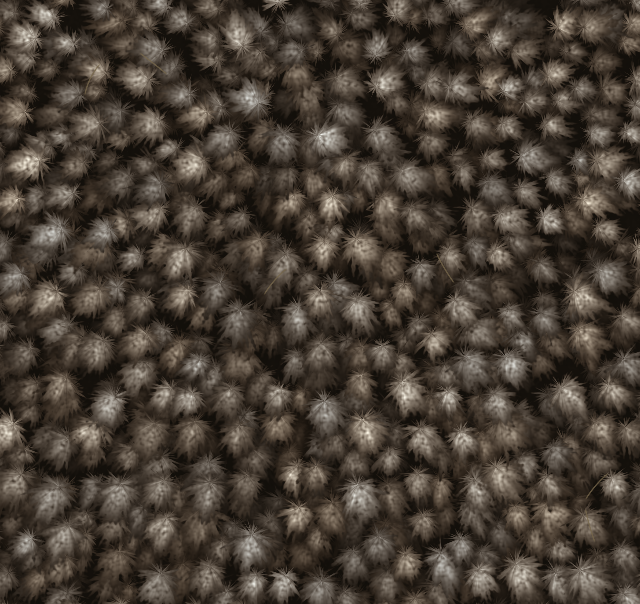
A Shadertoy shader for this texture:

```glsl
// Dry reed plumes seen from above, feathery heads leaning out from a centre.

const vec3 DARK = vec3(0.065, 0.055, 0.038);      // gaps between plumes
const vec3 PALE = vec3(0.58, 0.54, 0.49);         // lit plume heads
const vec3 MID_WARMTH = vec3(1.0, 1.11, 1.18);    // browner midtones
const vec3 STALK_COLOR = vec3(0.46, 0.40, 0.29);
const vec2 FOCUS = vec2(0.53, 0.72);              // plumes lean away from here
const int LAYERS = 4;
const int STALKS = 6;
const float CELL = 0.074;                         // plume spacing per layer
const float RADIUS = 0.46;                        // plume size, in cells
const float SHADOW = 0.48;
const float HAIR_DENSITY = 7.0;
const float GRAIN_SCALE = 165.0;
const float GRAIN_CONTRAST = 0.6;
const float STALK_WIDTH = 0.0017;

vec2 hash2(vec2 p) {
    vec3 q = fract(p.xyx * vec3(0.1031, 0.1030, 0.0973));
    q += dot(q, q.yzx + 33.33);
    return fract((q.xx + q.yz) * q.zy);
}

float corner(vec2 cell, vec2 offset) {
    return dot(hash2(cell) * 2.0 - 1.0, offset);
}

// Gradient noise, roughly -0.7 to 0.7
float noise(vec2 p) {
    vec2 i = floor(p), f = fract(p);
    vec2 u = f * f * f * (f * (f * 6.0 - 15.0) + 10.0);
    vec2 e = vec2(1.0, 0.0);
    float low = mix(corner(i, f), corner(i + e, f - e), u.x);
    float high = mix(corner(i + e.yx, f - e.yx), corner(i + 1.0, f - 1.0), u.x);
    return 1.4 * mix(low, high, u.y);
}

// One plume; q.y points to its tips. Returns brightness, cover, shadow.
vec3 plume(vec2 q, vec2 seed, float grain) {
    float body = length(q * vec2(1.1, q.y > 0.0 ? 0.76 : 1.1));
    if (body > 1.6) return vec3(0.0);
    vec2 root = q + vec2(0.0, 0.45);
    vec2 ray = root / (length(root) + 0.001);
    float hairs = noise(ray * HAIR_DENSITY + root * 0.9 + seed);
    float lobes = noise(ray * 2.2 + root * 0.7 + seed * 1.7);
    float d = body + 0.35 * lobes + 0.22 * grain;
    d += 0.5 * hairs * smoothstep(0.2, 1.0, body);
    float light = mix(1.1, 0.36, smoothstep(0.0, 1.05, d));
    light *= 1.0 + 0.5 * hairs * smoothstep(0.1, 0.6, body);
    light -= 0.07 * q.y;
    float cover = 1.0 - smoothstep(0.68, 1.04, d);
    float shade = 1.0 - smoothstep(0.7, 1.5, body);
    return vec3(light, cover, shade);
}

// Pale bent stalk, centred on the origin
float stalk(vec2 q, float bend) {
    float dist = abs(q.x + bend * q.y * q.y);
    float ends = 1.0 - smoothstep(0.024, 0.030, abs(q.y));
    return ends * (1.0 - smoothstep(0.3, 1.0, dist / STALK_WIDTH));
}

void mainImage(out vec4 fragColor, in vec2 fragCoord) {
    vec2 p = fragCoord / iResolution.y;
    float aspect = iResolution.x / iResolution.y;
    float grain = noise(p * GRAIN_SCALE) + 0.5 * noise(p * GRAIN_SCALE * 0.5 + 19.0);
    float light = 0.03;
    float warmth = 0.0;

    // Plumes, from the deep layer to the top one
    for (int k = 0; k < LAYERS; k++) {
        float depth = float(k) / float(LAYERS - 1);
        float layerLight = mix(0.4, 1.0, sqrt(depth));
        vec2 shift = vec2(0.37, 0.61) * float(k);
        vec2 base = floor(p / CELL + shift);
        for (int j = -1; j <= 1; j++)
        for (int i = -1; i <= 1; i++) {
            vec2 cell = base + vec2(i, j);
            vec2 id = cell + 41.0 * float(k + 1);
            vec2 jitter = hash2(id);
            vec2 traits = hash2(id + 113.0);
            vec2 center = (cell + 0.12 + 0.76 * jitter - shift) * CELL;

            // Lean outwards, hanging down near the focus
            vec2 lean = center - FOCUS * vec2(aspect, 1.0) + vec2(0.0, -0.16);
            lean += 0.22 * (traits - 0.5);
            lean /= length(lean) + 0.001;
            float size = CELL * RADIUS * mix(0.78, 1.16, traits.x);
            size *= mix(1.06, 0.88, clamp(p.y, 0.0, 1.0));
            vec2 offset = (p - center) / size;
            vec2 q = vec2(dot(offset, vec2(-lean.y, lean.x)), dot(offset, lean));

            vec3 tuft = plume(q, 60.0 * traits.yx, grain);
            float tone = tuft.x * layerLight * mix(0.74, 1.14, traits.y);
            light = mix(light * (1.0 - SHADOW * tuft.z), tone, tuft.y);
            warmth = mix(warmth, jitter.y - 0.5, tuft.y);
        }
    }

    // Broad patches, fine fibre grain and colour
    light *= 1.0 + 0.28 * noise(p * 8.0 + 5.0);
    light = max(light * (1.0 + GRAIN_CONTRAST * grain), 0.0);
    vec3 color = mix(DARK, PALE, pow(vec3(light), MID_WARMTH));
    color *= 1.0 + warmth * vec3(0.05, -0.01, -0.09);

    // A few loose stalks
    for (int s = 0; s < STALKS; s++) {
        vec2 spot = hash2(vec2(s, 71.0));
        vec2 turn = hash2(vec2(s, 29.0)) - 0.5;
        vec2 q = p - spot * vec2(aspect, 1.0);
        float c = cos(turn.x * 2.0), n = sin(turn.x * 2.0);
        q = vec2(c * q.x - n * q.y, n * q.x + c * q.y);
        color = mix(color, STALK_COLOR, 0.75 * stalk(q, 16.0 * turn.y));
    }
    fragColor = vec4(clamp(color, 0.0, 1.0), 1.0);
}
```
